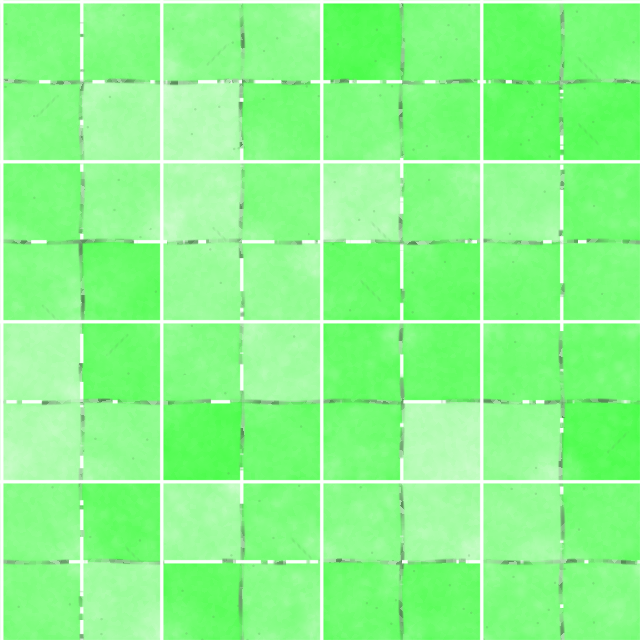
This pattern is drawn by a Shadertoy shader. Its source:

```glsl
float hash(vec2 p) {
    vec3 q = fract(vec3(p.xyx) * vec3(0.1031, 0.1030, 0.0973));
    q += dot(q, q.yzx + 33.33);
    return fract((q.x + q.y) * q.z);
}

vec2 hash2(vec2 p) {
    return vec2(hash(p + 11.3), hash(p + 47.9));
}

// Distance to the nearest scattered point, and that point's random value
vec2 cellular(vec2 p) {
    vec2 cell = floor(p), nearest = vec2(2.0, 0.0);
    for (int y = -1; y <= 1; y++)
    for (int x = -1; x <= 1; x++) {
        vec2 c = cell + vec2(x, y);
        float d = length(c + hash2(c) - p);
        if (d < nearest.x) nearest = vec2(d, hash(c + 83.1));
    }
    return nearest;
}

// Warped, layered sines in about -1..1
float waves(vec2 p) {
    float sum = 0.0, amp = 0.5;
    for (int i = 0; i < 4; i++) {
        sum += amp * sin(p.x + 1.7 * sin(p.y)) * cos(p.y - 1.3 * sin(0.8 * p.x));
        p = mat2(1.5, 1.1, -1.1, 1.5) * p + 2.7;
        amp *= 0.6;
    }
    return sum;
}

float segmentDistance(vec2 p, vec2 a, vec2 b) {
    vec2 ab = b - a;
    return length(p - a - ab * clamp(dot(p - a, ab) / dot(ab, ab), 0.0, 1.0));
}

vec3 glaze(vec2 p, float px) {
    vec2 id = floor(p), f = p - id, seed = hash2(id + 5.0);

    // Tile shade with soft clouding and fine grain
    float shade = 0.525 + 0.24 * (hash(id + 2.0) + hash(id + 71.0) - 1.0);
    shade += 0.045 * waves(f * 4.0 + seed * 40.0);
    shade += 0.035 * (cellular(p * 16.0).y - 0.5);

    // Pale scuff around one corner, small worn patches
    vec2 corner = step(0.5, hash2(id + 19.0));
    float scuff = 1.0 - smoothstep(0.05, 0.65, length((f - corner) * (0.7 + seed)));
    shade += 0.15 * scuff * (0.65 + 0.6 * waves(f * 7.0 + seed * 20.0));
    shade += 0.05 * smoothstep(0.35, 0.05, cellular(p * 3.0 + 9.0).x) * seed.x;

    // Darker rim
    vec2 rim = min(f, 1.0 - f);
    shade -= 0.05 * smoothstep(0.12, 0.0, min(rim.x, rim.y)) * (0.5 + waves(p * 5.0));
    vec3 col = vec3(shade, 0.99, shade);

    // Sparse specks and a diagonal scratch on some tiles
    vec2 speck = cellular(p * 6.0 + 31.0);
    float mark = step(0.94, speck.y) * smoothstep(0.13, 0.05, speck.x) * 0.22;
    vec2 start = 0.15 + 0.5 * seed;
    vec2 end = start + vec2(0.25, hash(id + 3.0) > 0.5 ? 0.25 : -0.25);
    float scratch = 1.0 - smoothstep(0.006, 0.012 + px, segmentDistance(f, start, end));
    mark += 0.16 * scratch * step(0.8, hash(id + 29.0)) * (0.6 + 0.4 * sin(f.x * 90.0));
    return mix(col, vec3(0.3, 0.55, 0.3), mark);
}

// Grout along one line; even lines stay clean, odd ones are stained
vec3 grout(vec3 col, float across, float along, float axis, float px) {
    float line = floor(across + 0.5), d = across - line;
    float aa = 0.5 * px + 0.004;
    float band = 1.0 - smoothstep(0.021 - aa, 0.021 + aa, abs(d));
    if (mod(line, 2.0) < 0.5) return mix(col, vec3(0.995, 1.0, 0.995), band);

    vec2 track = vec2(along * 5.0 + line * 13.7, line * 4.3 + axis * 9.1);
    float stain = waves(track);
    float grit = cellular(vec2(along * 12.0, line * 7.0 + axis * 31.0 + d * 12.0)).y;
    float bias = hash(vec2(floor(along) + axis * 37.0, line)) - 0.5;
    float clean = smoothstep(0.12, 0.25, stain + 0.5 * bias);

    // Stained stretches wander and vary in strength
    float shifted = abs(d - 0.014 * sin(along * 4.1 + line * 3.0));
    float dirtBand = 1.0 - smoothstep(0.008, 0.03 + aa, shifted);
    vec3 dirt = mix(vec3(0.32, 0.5, 0.32), vec3(0.7, 0.86, 0.7), grit);
    vec3 stained = mix(col, dirt, dirtBand * (0.6 + 0.35 * sin(along * 9.0 + line)));
    return mix(stained, mix(col, vec3(0.99, 1.0, 0.99), band), clean);
}

void mainImage(out vec4 fragColor, in vec2 fragCoord) {
    // Eight tiles each way, grout centred on whole numbers
    vec2 p = 8.0 * fragCoord / iResolution.xy + vec2(-0.022, 0.022);
    float px = 8.0 / min(iResolution.x, iResolution.y);

    vec3 col = glaze(p, px);

    // Stained lines first so clean ones run across them
    bool cleanColumn = mod(floor(p.x + 0.5), 2.0) < 0.5;
    if (cleanColumn) {
        col = grout(col, p.y, p.x, 1.0, px);
        col = grout(col, p.x, p.y, 0.0, px);
    } else {
        col = grout(col, p.x, p.y, 0.0, px);
        col = grout(col, p.y, p.x, 1.0, px);
    }
    fragColor = vec4(clamp(col, 0.0, 1.0), 1.0);
}
```
